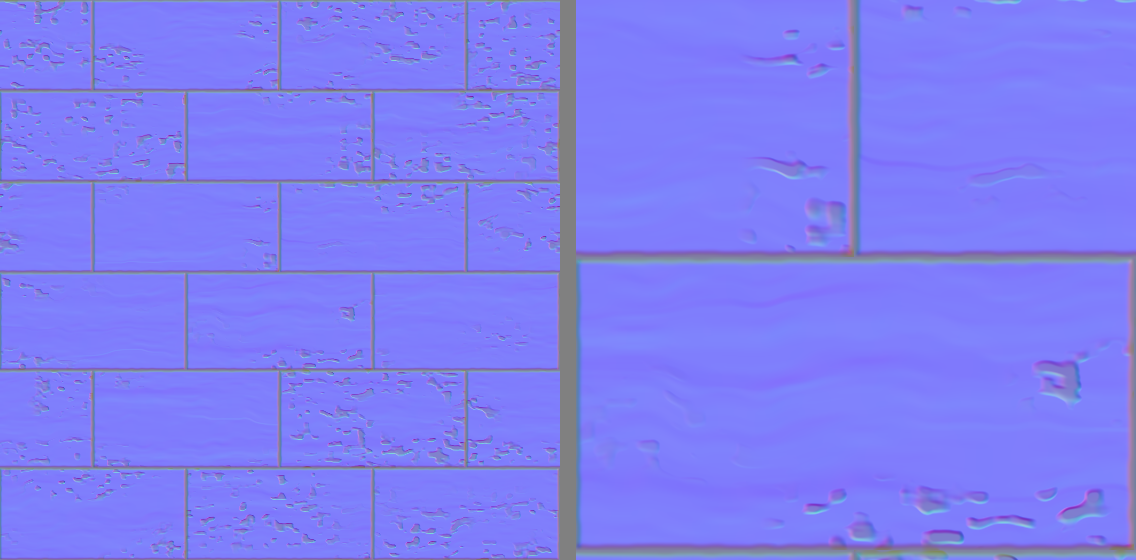
Left, the full canvas; right, a detail of the centre.
Write a WebGL 1 fragment shader that draws this texture map.

```glsl
precision highp float;

uniform vec2 u_resolution;

const float COLUMNS = 3.0;
const float FIRST_ROW = 0.1645;     // row heights, counted from the bottom
const float TALL_ROW = 0.1745;
const float SHORT_ROW = (1.0 - FIRST_ROW - 2.0 * TALL_ROW) / 3.0;
const float JOINT_SHIFT = 0.001;

const float JOINT_INNER = 0.0010;   // half widths of the joint
const float JOINT_OUTER = 0.0052;
const float JOINT_DROP = 0.72;      // loss of the z component
const float BEVEL_CENTER = 0.0026;
const float BEVEL_WIDTH = 0.0017;
const vec2 BEVEL_TILT = vec2(0.30, 0.24);
const float EDGE_WEAR = 0.0010;

const float STRATA_DEPTH = 0.0011;
const float LEDGE_DEPTH = 0.00032;
const float GRAIN_DEPTH = 0.00022;
const float PIT_DEPTH = 0.0011;
const float PIT_SHADE = 0.38;
const float SAMPLE_STEP = 0.001;
const vec2 BASE_TILT = vec2(-0.004, -0.014);
const float BASE_Z = 0.98;

float hash(vec2 p) {
  vec3 q = fract(p.xyx * vec3(0.1031, 0.1030, 0.0973));
  q += dot(q, q.yzx + 33.33);
  return fract((q.x + q.y) * q.z);
}

float noise(vec2 p) {
  vec2 i = floor(p);
  vec2 f = p - i;
  f = f * f * f * (f * (f * 6.0 - 15.0) + 10.0);
  float low = mix(hash(i), hash(i + vec2(1.0, 0.0)), f.x);
  float high = mix(hash(i + vec2(0.0, 1.0)), hash(i + vec2(1.0, 1.0)), f.x);
  return mix(low, high, f.y);
}

// Bends the horizontal layers of the stone
vec2 warp(vec2 p, vec2 seed) {
  float bend = (noise(p * vec2(13.0, 16.0) + seed) - 0.5) * 0.016;
  bend += (noise(p * vec2(48.0, 40.0) + seed) - 0.5) * 0.005;
  return p + vec2(0.0, bend);
}

// Small cavities gathered in layers, with a different amount in each brick
float pits(vec2 q, vec2 seed) {
  float amount = hash(seed + 5.0);
  float band = noise(q * vec2(7.0, 24.0) + seed + 31.0);
  float patchMask = smoothstep(0.55, 0.9, band + 0.30 * amount * amount);
  float cells = noise(q * vec2(72.0, 125.0) + seed + 57.0);
  cells = 0.8 * cells + 0.2 * noise(q * vec2(150.0, 230.0) + seed);
  return smoothstep(0.60, 0.85, cells) * patchMask;
}

float stoneHeight(vec2 p, vec2 seed) {
  vec2 q = warp(p, seed);
  float strength = mix(0.45, 1.15, hash(seed + 9.0));
  float strata = noise(q * vec2(3.5, 46.0) + seed);
  float contour = noise(q * vec2(4.5, 27.0) + seed + 17.0);
  float ledge = smoothstep(0.43, 0.57, contour) * noise(p * 9.0 + seed);
  float grain = noise(q * vec2(36.0, 130.0) + seed + 41.0);
  return strength * (STRATA_DEPTH * strata + LEDGE_DEPTH * ledge)
       + GRAIN_DEPTH * grain - PIT_DEPTH * pits(q, seed);
}

float bevel(float d) {
  float t = (d - BEVEL_CENTER) / BEVEL_WIDTH;
  return exp(-t * t);
}

void main() {
  vec2 uv = gl_FragCoord.xy / u_resolution;

  // Find the row that holds this point
  float row = 0.0;
  float rowStart = 0.0;
  float rowHeight = FIRST_ROW;
  for (int i = 1; i < 6; i++) {
    float next = rowStart + rowHeight;
    if (uv.y >= next) {
      row = float(i);
      rowStart = next;
      rowHeight = i < 3 ? TALL_ROW : SHORT_ROW;
    }
  }

  // Running bond: every second row moves by half a brick
  float along = (uv.x + JOINT_SHIFT) * COLUMNS + 0.5 * mod(row, 2.0);
  float column = mod(floor(along), COLUMNS);
  vec2 size = vec2(1.0 / COLUMNS, rowHeight);
  vec2 p = vec2(fract(along) / COLUMNS, uv.y - rowStart);
  vec2 seed = vec2(column * 13.7 + 3.0, row * 17.3 + 7.0);

  // Relief of the stone face
  float h = stoneHeight(p, seed);
  float hx = stoneHeight(p + vec2(SAMPLE_STEP, 0.0), seed);
  float hy = stoneHeight(p + vec2(0.0, SAMPLE_STEP), seed);
  vec2 slope = vec2(h - hx, h - hy) / SAMPLE_STEP;
  vec3 normal = normalize(vec3(slope + BASE_TILT, 1.0));
  normal.z = normal.z * BASE_Z - PIT_SHADE * pits(warp(p, seed), seed);

  // Bevelled edges and the recessed joint
  vec2 edge = min(p, size - p);
  vec2 worn = edge + EDGE_WEAR * (noise(p * 110.0 + seed) - 0.5);
  vec2 side = sign(p - 0.5 * size);
  float joint = 1.0 - smoothstep(JOINT_INNER, JOINT_OUTER, min(worn.x, worn.y));
  vec2 tilt = side * BEVEL_TILT * vec2(bevel(worn.x), bevel(worn.y));
  tilt *= smoothstep(0.0, BEVEL_CENTER, edge.yx);
  normal.xy = normal.xy * (1.0 - joint) + tilt;
  normal.z -= JOINT_DROP * joint;

  gl_FragColor = vec4(clamp(0.5 + 0.5 * normal, 0.0, 1.0), 1.0);
}
```
